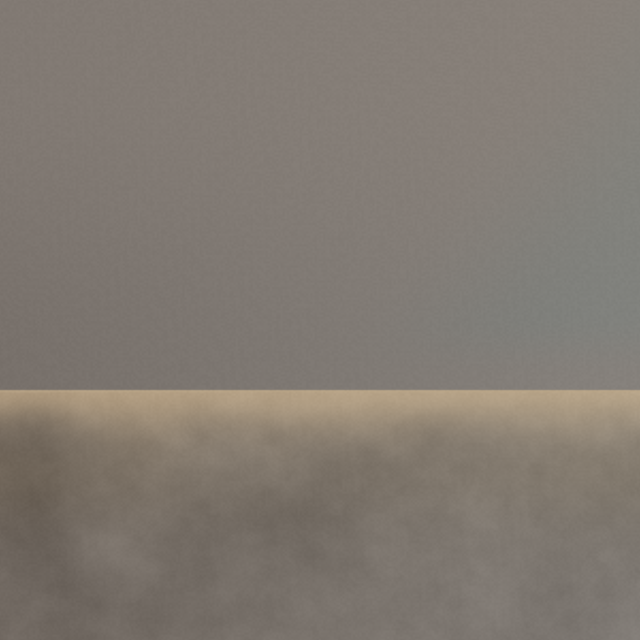
Write a WebGL 2 fragment shader that draws this background.

```glsl
#version 300 es
precision highp float;

uniform vec2 u_resolution;
out vec4 outColor;

// Layout
const float LEDGE_Y = 0.390;
const float GLOW_DEPTH = 0.062;
const float RIM_WIDTH = 0.0022;

// Upper wall
const vec3 WALL_TOP_LEFT = vec3(0.505, 0.475, 0.450);
const vec3 WALL_TOP_RIGHT = vec3(0.535, 0.507, 0.480);
const vec3 WALL_LOW_LEFT = vec3(0.468, 0.440, 0.417);
const vec3 WALL_LOW_RIGHT = vec3(0.525, 0.507, 0.487);
const vec3 WALL_COOL_TINT = vec3(-0.022, 0.002, 0.006);

// Lower plaster and its light
const vec3 PLASTER_LEFT = vec3(0.445, 0.412, 0.382);
const vec3 PLASTER_RIGHT = vec3(0.480, 0.456, 0.428);
const vec3 FLOOR_LIFT = vec3(0.045, 0.048, 0.055);
const vec3 GLOW_COLOR = vec3(0.245, 0.195, 0.115);
const vec3 RIM_COLOR = vec3(0.73, 0.65, 0.53);

// Texture strengths
const float STAIN_AMOUNT = 0.115;
const float MOTTLE_AMOUNT = 0.035;
const float GRAIN_AMOUNT = 0.018;
const float GRAIN_SCALE = 300.0;

float hash(vec2 p) {
    return fract(sin(dot(p, vec2(127.1, 311.7))) * 43758.5453);
}

float valueNoise(vec2 p) {
    vec2 cell = floor(p);
    vec2 f = fract(p);
    f = f * f * (3.0 - 2.0 * f);
    float low = mix(hash(cell), hash(cell + vec2(1.0, 0.0)), f.x);
    float high = mix(hash(cell + vec2(0.0, 1.0)), hash(cell + vec2(1.0)), f.x);
    return mix(low, high, f.y);
}

float fbm(vec2 p) {
    float sum = 0.0;
    float weight = 0.5;
    for (int i = 0; i < 6; i++) {
        sum += weight * valueNoise(p);
        p = mat2(0.8, 0.6, -0.6, 0.8) * p * 2.03 + 11.3;
        weight *= 0.5;
    }
    return sum;
}

float bump(float x, float center, float width) {
    float d = (x - center) / width;
    return exp(-d * d);
}

vec3 wallColor(vec2 uv) {
    float height = (uv.y - LEDGE_Y) / (1.0 - LEDGE_Y);
    vec3 low = mix(WALL_LOW_LEFT, WALL_LOW_RIGHT, uv.x);
    vec3 top = mix(WALL_TOP_LEFT, WALL_TOP_RIGHT, uv.x);
    vec3 color = mix(low, top, smoothstep(0.0, 0.8, height));
    // Cool diagonal band across the right side
    float cool = smoothstep(0.1, 0.45, uv.x - 0.45 * height - 0.35);
    cool *= smoothstep(0.03, 0.2, height);
    return color + WALL_COOL_TINT * cool;
}

vec3 plasterColor(vec2 uv) {
    float depth = LEDGE_Y - uv.y;
    vec3 color = mix(PLASTER_LEFT, PLASTER_RIGHT, uv.x);
    color += FLOOR_LIFT * smoothstep(0.18, 0.39, depth) * (0.25 + 0.75 * uv.x * uv.x);
    // Cloudy stains and fine mottling
    float stain = fbm(uv * vec2(7.0, 8.0) + 3.7) - 0.5;
    float mottle = fbm(uv * 38.0 + 19.0) - 0.5;
    float lit = smoothstep(0.0, 0.1, depth);
    color += STAIN_AMOUNT * stain * mix(0.35, 1.0, lit);
    color += MOTTLE_AMOUNT * mottle;
    // Warm light spilling down, uneven along the ledge
    float pools = 0.82 + 0.25 * bump(uv.x, 0.22, 0.09)
        + 0.22 * bump(uv.x, 0.52, 0.16) + 0.12 * bump(uv.x, 0.90, 0.09);
    float reach = GLOW_DEPTH * pools * (1.0 + 0.5 * stain);
    float fall = depth / reach;
    float glow = 0.75 * exp(-fall * fall) + 0.25 * exp(-fall * 0.7);
    color += GLOW_COLOR * glow * mix(0.9, 1.0, pools);
    // Faint brown tail under the light
    float tail = bump(depth, 0.13, 0.07) * (0.4 + 0.6 * abs(2.0 * uv.x - 1.0));
    return color + vec3(0.004, -0.003, -0.018) * tail;
}

void main() {
    vec2 uv = gl_FragCoord.xy / u_resolution;
    float pixel = 1.0 / u_resolution.y;

    float above = smoothstep(-pixel, pixel, uv.y - LEDGE_Y);
    vec3 color = mix(plasterColor(uv), wallColor(uv), above);

    // Bright lip of the ledge
    float rim = 1.0 - smoothstep(0.0, RIM_WIDTH + pixel, abs(uv.y - LEDGE_Y + 0.5 * RIM_WIDTH));
    color = mix(color, RIM_COLOR, 0.6 * rim);

    // Fine surface grain
    float grain = valueNoise(uv * GRAIN_SCALE) - 0.5;
    color += GRAIN_AMOUNT * grain;

    outColor = vec4(color, 1.0);
}
```
